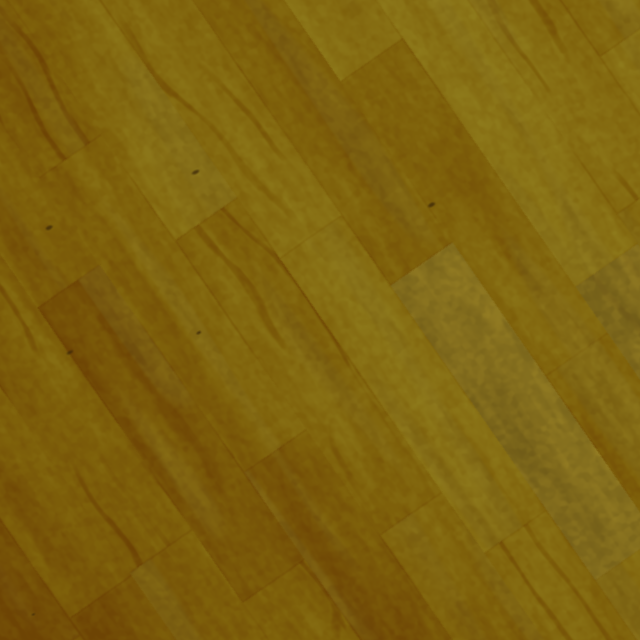
A WebGL 2 fragment shader for this texture:

```glsl
#version 300 es
precision highp float;
// Worn golden parquet: diagonal planks with soft grain, long dark veins and small knots.

uniform vec2 u_resolution;
out vec4 fragColor;

float hash(vec2 p) {
  vec3 q = fract(vec3(p.xyx) * 0.1031);
  q += dot(q, q.yzx + 33.33);
  return fract((q.x + q.y) * q.z);
}

// Smooth cellular noise: random cell values blended by distance, centred on zero
float cells(vec2 p) {
  vec2 base = floor(p);
  float total = 0.0, weights = 0.0;
  for (int j = -1; j <= 1; j++)
    for (int i = -1; i <= 1; i++) {
      vec2 id = base + vec2(i, j);
      vec2 site = id + vec2(hash(id + 17.3), hash(id + 71.9));
      vec2 d = p - site;
      float w = exp(-6.0 * dot(d, d));
      total += w * hash(id);
      weights += w;
    }
  return total / weights - 0.5;
}

// Sparse, slightly flattened dark knots
float knots(vec2 p) {
  vec2 grid = p * 5.0;
  vec2 id = floor(grid);
  vec2 centre = 0.2 + 0.6 * vec2(hash(id + 5.1), hash(id + 9.7));
  vec2 d = (grid - id - centre) * 0.2;
  d.y -= 0.35 * d.x;
  float size = mix(0.004, 0.008, hash(id + 3.3));
  float r = length(d * vec2(1.0, 1.7)) + 0.002 * cells(p * 160.0);
  return step(0.88, hash(id + 40.0)) * (1.0 - smoothstep(0.3 * size, size, r));
}

vec3 floorColour(vec2 p) {
  // Plank coordinates: x runs along the boards, y across them
  vec2 g = vec2(dot(p, vec2(0.57, -0.82)), dot(p, vec2(0.82, 0.57)));
  vec2 board = vec2(0.0, (g.y + 0.01) / 0.118);
  float row = floor(board.y);
  board.x = g.x / 0.56 + hash(vec2(row, 2.0));
  float index = floor(board.x);
  vec2 local = fract(board);

  // Evenly spread plank character
  float shade = fract(row * 0.618 + index * 0.367 + 0.2);
  float pale = step(0.92, fract(row * 0.27 + index * 0.43 + 0.1));
  float figured = step(0.68, fract(row * 0.381 + index * 0.55));
  vec2 grain = g + vec2(row * 1.7 + index * 3.1, 0.0);

  // Layered grain, from wide bands to fine fibres and speckle
  float warp = cells(grain * vec2(4.0, 11.0));
  float bands = cells(grain * vec2(3.5, 30.0) + 31.0);
  float fibre = cells(grain * vec2(17.0, 95.0) + 57.0);
  float pores = cells(grain * vec2(70.0, 150.0) + 19.0);
  float speckle = cells(p * vec2(115.0, 130.0));
  float tone = 0.5 + 0.44 * (shade - 0.5);
  tone += 0.3 * bands + 0.17 * fibre + 0.14 * pores + 0.19 * speckle + 0.18 * warp;

  // Long meandering veins, strong on figured boards
  float phase = 105.0 * g.y + 5.0 * warp + 1.2 * sin(8.0 * grain.x) + 0.4 * sin(31.0 * grain.x);
  float ridge = smoothstep(0.78, 1.0, sin(phase + 0.6 * fibre));
  float vein = ridge * smoothstep(-0.2, 0.15, cells(grain * vec2(5.0, 16.0) + 95.0));
  tone -= vein * mix(0.05, 0.36, figured);
  tone += 0.13 * figured;

  // Faint seams and butt joints of uneven depth
  vec2 edge = min(local, 1.0 - local) * vec2(0.56, 0.118);
  float seam = 1.0 - smoothstep(0.0005, 0.0028, edge.y);
  float joint = 1.0 - smoothstep(0.0005, 0.0025, edge.x);
  float depth = smoothstep(-0.25, 0.3, cells(g * vec2(7.0, 20.0) + 80.0));
  tone -= max(seam * depth * 0.25, joint * 0.18);

  // Light falls off to the lower left and near the corners
  tone += 0.5 * (smoothstep(-0.2, 0.9, dot(p, vec2(0.6, 0.5))) - 0.67);
  vec2 offCentre = p - vec2(0.58, 0.52);
  tone -= 0.4 * (dot(offCentre, offCentre) - 0.17);

  vec3 colour = mix(vec3(0.44, 0.285, 0.02), vec3(0.495, 0.38, 0.04), clamp(tone * 2.0, -0.2, 1.0));
  colour = mix(colour, vec3(0.55, 0.47, 0.10), clamp(tone * 2.0 - 1.0, 0.0, 1.1));

  // Faded boards and worn streaks
  float streak = smoothstep(0.2, 0.38, cells(grain * vec2(2.5, 26.0) + 120.0)) * 0.35;
  vec3 worn = vec3(0.505, 0.425, 0.125) * (1.0 + 0.12 * (bands + fibre + speckle));
  colour = mix(colour, worn, max(pale * 0.8, streak));
  return mix(colour, vec3(0.24, 0.16, 0.03), 0.75 * knots(p));
}

void main() {
  vec2 p = gl_FragCoord.xy / min(u_resolution.x, u_resolution.y);

  // Four taps soften every edge
  vec3 colour = vec3(0.0);
  for (int i = 0; i < 4; i++) {
    vec2 tap = vec2(i & 1, i >> 1) - 0.5;
    colour += floorColour(p + tap * 0.0018);
  }
  fragColor = vec4(colour * 0.25, 1.0);
}
```
